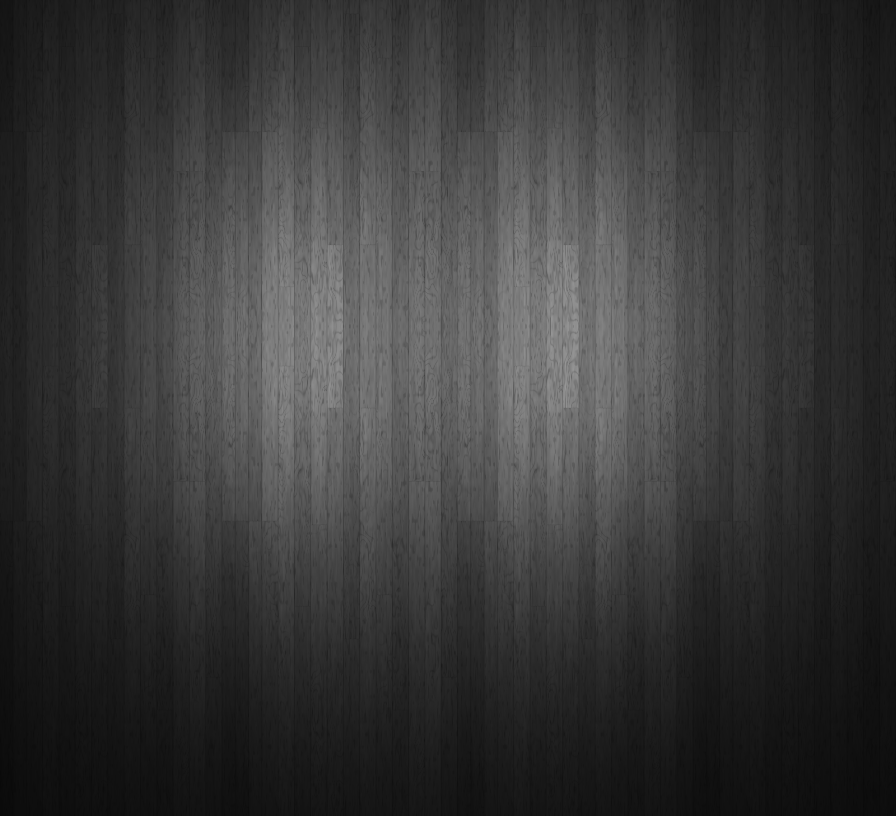
Give the GLSL for this texture, as a Shadertoy shader.

```glsl
// Dark grey wooden planks under two soft lamps and a wide vignette.
// One strip of fifteen planks repeats sideways and is mirrored about a
// horizontal axis; grain is stretched noise plus thin warped contours.

// All lengths are in units of the canvas height.
const int   NARROW_COUNT = 3;
const int   PLANK_COUNT  = 15;
const float NARROW_WIDTH = 0.0163;
const float WIDE_WIDTH   = 0.01998;
const float NARROW_SPAN  = NARROW_WIDTH * float(NARROW_COUNT);
const float STRIP_WIDTH  = NARROW_SPAN + WIDE_WIDTH * float(PLANK_COUNT - NARROW_COUNT);
const float STRIP_START  = 0.272;
const float MIRROR_Y     = 0.6;

const float TONE_CONTRAST = 0.8;
const float SEAM_WIDTH   = 0.0009;
const float SEAM_DEPTH   = 0.14;
const float BUTT_DEPTH   = 0.06;
const float FIBER_DEPTH  = 0.22;
const float RING_DEPTH   = 0.13;
const float PORE_DEPTH   = 0.14;

const float AMBIENT      = 0.032;
const float WASH_LEVEL   = 0.295;
const vec2  WASH_CENTER  = vec2(0.545, 0.6);
const vec3  WASH_SPREAD  = vec3(0.375, 0.38, 0.314); // side, up, down
const float LAMP_LEVEL   = 0.19;
const vec2  LAMP_LEFT    = vec2(0.350, 0.58);
const vec2  LAMP_RIGHT   = vec2(0.705, 0.58);
const vec2  LAMP_SPREAD  = vec2(0.11, 0.18);

// Distance of each plank's joint from the mirror axis, and the tones
// of the board inside and outside that joint.
const float JOINT[PLANK_COUNT] = float[](
    0.2386, 0.2386, 0.2386, 0.2386, 0.0486, 0.343, 0.243, 0.1,
    0.383, 0.1, 0.329, 0.47, 0.19, 0.19, 0.43);
const float INNER_TONE[PLANK_COUNT] = float[](
    0.95, 0.91, 0.87, 1.06, 1.05, 0.93, 1.05, 1.1,
    0.88, 0.99, 1.0, 0.91, 0.99, 0.99, 0.89);
const float OUTER_TONE[PLANK_COUNT] = float[](
    0.80, 0.80, 0.96, 1.0, 1.07, 0.96, 1.03, 1.01,
    0.97, 1.06, 0.98, 0.93, 1.05, 1.07, 0.92);

float hash(vec2 p) {
    vec3 q = fract(vec3(p.xyx) * 0.1031);
    q += dot(q, q.yzx + 33.33);
    return fract((q.x + q.y) * q.z);
}

float noise(vec2 p) {
    vec2 cell = floor(p), f = fract(p);
    f = f * f * (3.0 - 2.0 * f);
    return mix(mix(hash(cell), hash(cell + vec2(1, 0)), f.x),
               mix(hash(cell + vec2(0, 1)), hash(cell + vec2(1, 1)), f.x), f.y);
}

float gaussian(vec2 offset, vec2 spread) {
    vec2 q = offset / spread;
    return exp(-0.5 * dot(q, q));
}

// Brightness factor of the wood, centred on one.
float woodGrain(vec2 p, float seed) {
    vec2 q = p + vec2(seed * 3.7, seed * 1.3);
    float fiber = 0.45 * noise(q * vec2(330.0, 22.0)) + 0.55 * noise(q * vec2(620.0, 110.0));
    float field = noise(q * vec2(70.0, 11.0)) + 0.3 * noise(q * vec2(190.0, 60.0));
    float ring = pow(0.5 + 0.5 * sin(field * 45.0), 5.0);
    float figure = smoothstep(0.3, 0.75, noise(q * vec2(45.0, 7.0) + 19.0));
    float pore = smoothstep(0.66, 0.95, noise(q * vec2(640.0, 130.0) + 7.0));
    return 1.0 + FIBER_DEPTH * (fiber - 0.5)
               - RING_DEPTH * figure * (ring - 0.25)
               - PORE_DEPTH * (pore - 0.1);
}

float floorTone(vec2 p, float pixel) {
    // Fold the plane into one strip and find the plank.
    float x = mod(p.x - STRIP_START, STRIP_WIDTH);
    float y = abs(p.y - MIRROR_Y);
    bool narrow = x < NARROW_SPAN;
    float width = narrow ? NARROW_WIDTH : WIDE_WIDTH;
    float slot = narrow ? x / width : float(NARROW_COUNT) + (x - NARROW_SPAN) / width;
    int plank = clamp(int(slot), 0, PLANK_COUNT - 1);

    // Choose the board on either side of the joint.
    float past = y - JOINT[plank];
    float outer = smoothstep(-pixel, pixel, past);
    float tone = mix(INNER_TONE[plank], OUTER_TONE[plank], outer);
    tone = mix(1.0, tone, TONE_CONTRAST);
    float seed = float(plank) + 20.0 * step(0.0, past);
    tone *= woodGrain(vec2(x, y), seed);

    // Darken the long seams and, faintly, the butt joint.
    float side = min(fract(slot), 1.0 - fract(slot)) * width;
    float reach = SEAM_WIDTH + 0.4 * pixel;
    float seam = SEAM_DEPTH * (1.0 - smoothstep(0.0, reach, side));
    float butt = BUTT_DEPTH * (1.0 - smoothstep(0.0, reach, abs(past)));
    return tone * (1.0 - max(seam, butt));
}

float lighting(vec2 p) {
    vec2 offset = p - WASH_CENTER;
    vec2 spread = vec2(WASH_SPREAD.x, offset.y > 0.0 ? WASH_SPREAD.y : WASH_SPREAD.z);
    float lamps = gaussian(p - LAMP_LEFT, LAMP_SPREAD) + gaussian(p - LAMP_RIGHT, LAMP_SPREAD);
    return AMBIENT + WASH_LEVEL * gaussian(offset, spread) + LAMP_LEVEL * lamps;
}

void mainImage(out vec4 fragColor, in vec2 fragCoord) {
    float pixel = 1.0 / iResolution.y;
    vec2 p = fragCoord * pixel;
    fragColor = vec4(vec3(lighting(p) * floorTone(p, pixel)), 1.0);
}
```
